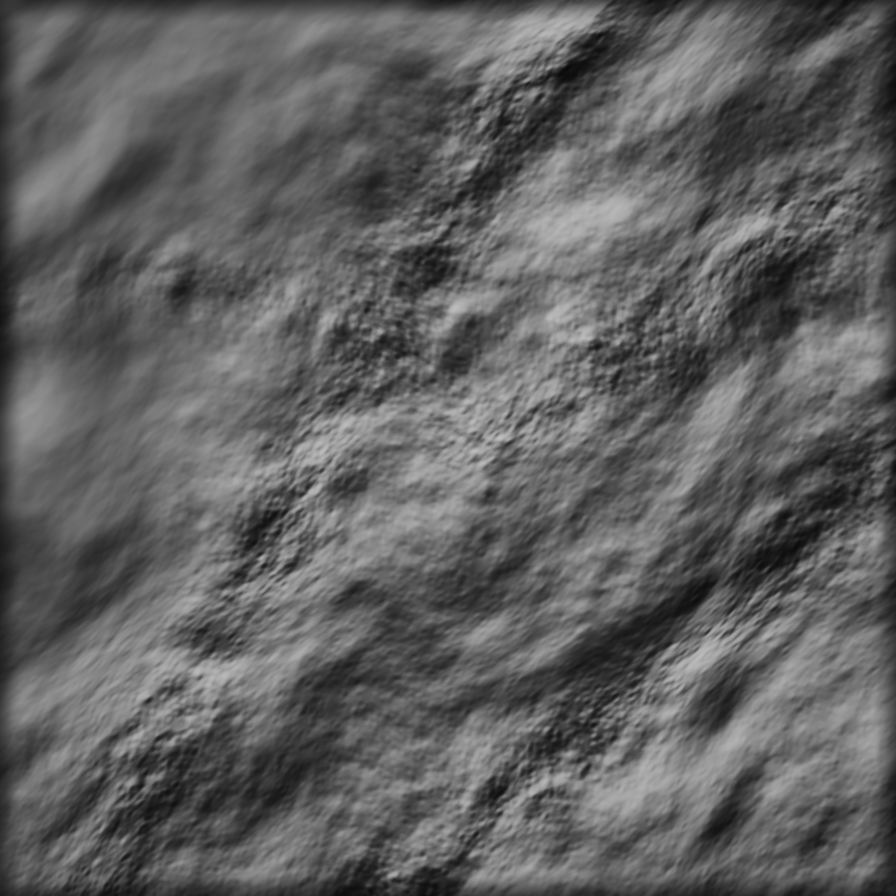
A Shadertoy shader for this texture:

```glsl
const float MEAN_GRAY = 0.39;
const float CONTRAST = 0.102;
const float BASE_CELLS = 4.6;       // cells across the canvas, first octave
const float BASE_WEIGHT = 0.68;     // share of the broadest swells
const float LACUNARITY = 1.85;
const int OCTAVES = 7;
const float BLURRED_GAIN = 0.52;    // soft stone, upper left
const float PLAIN_GAIN = 0.79;      // ordinary stone
const float CREST_GAIN = 0.98;      // gritty stone along the crests
const float CREST_WIDTH = 0.055;
const float GRAIN_ANGLE = 0.78;
const float GRAIN_STRETCH = 1.3;
const vec2 LIGHT = vec2(-0.55, 0.835);
const float EDGE_WIDTH = 0.028;
const float EDGE_SHADE = 0.38;

// Crest segments: start.xy, end.xy
const int CRESTS = 5;
const vec4 CREST[CRESTS] = vec4[CRESTS](
    vec4(0.12, 0.00, 0.36, 0.52),
    vec4(0.36, 0.52, 0.66, 1.00),
    vec4(0.45, 0.00, 0.98, 0.46),
    vec4(0.50, 0.52, 0.95, 0.76),
    vec4(0.00, 0.69, 0.46, 0.64));

vec3 hash3(vec2 cell) {
    vec3 h = fract(cell.xyx * vec3(0.1031, 0.1030, 0.0973));
    h += dot(h, h.yxz + 33.33);
    return fract((h.xxy + h.yzz) * h.zyx);
}

// Rotate into the grain and stretch along it
vec2 toGrain(vec2 v) {
    float c = cos(GRAIN_ANGLE), s = sin(GRAIN_ANGLE);
    return vec2((c * v.x + s * v.y) / GRAIN_STRETCH, c * v.y - s * v.x);
}

// Slope, along dir, of one random round bump or dent per cell
float bumpSlope(vec2 p, vec2 dir) {
    vec2 cell = floor(p);
    float slope = 0.0;
    for (int y = -1; y <= 1; y++)
    for (int x = -1; x <= 1; x++) {
        vec2 id = cell + vec2(x, y);
        vec3 rnd = hash3(id);
        vec2 d = p - id - rnd.xy;
        float falloff = max(1.0 - dot(d, d), 0.0);
        slope -= 6.0 * (2.0 * rnd.z - 1.0) * dot(d, dir) * falloff * falloff;
    }
    return slope;
}

float segmentDistance(vec2 p, vec2 a, vec2 b) {
    vec2 ab = b - a;
    float t = clamp(dot(p - a, ab) / dot(ab, ab), 0.0, 1.0);
    return length(p - a - ab * t);
}

// Layered sines that bend straight features
vec2 warp(vec2 p) {
    p += 0.018 * sin(p.yx * 9.0 + vec2(0.4, 2.1));
    return p + 0.006 * sin(p.yx * 27.0 + vec2(1.7, 0.3));
}

// Weight carried from each octave to the next finer one
float detailGain(vec2 p) {
    float crest = 0.0;
    for (int i = 0; i < CRESTS; i++) {
        float d = segmentDistance(p, CREST[i].xy, CREST[i].zw) / CREST_WIDTH;
        float strength = i == CRESTS - 1 ? 0.5 : 1.0;
        crest = max(crest, strength * exp(-d * d));
    }
    float patches = 0.5 + 0.5 * sin(p.x * 17.0 + 4.0 * sin(p.y * 11.0));
    crest *= mix(0.65, 1.0, patches);
    float focus = smoothstep(-0.26, 0.08, dot(p, vec2(0.8, -0.5)));
    float gain = mix(BLURRED_GAIN, PLAIN_GAIN, focus);
    return mix(gain, CREST_GAIN, crest);
}

void mainImage(out vec4 fragColor, in vec2 fragCoord) {
    vec2 uv = fragCoord / iResolution.xy;
    vec2 p = warp(uv);

    // Relief lit from one side, summed over octaves
    float gain = detailGain(p);
    vec2 grain = toGrain(p);
    vec2 lightDir = toGrain(LIGHT);
    float slope = 0.0, weight = 1.0, cells = BASE_CELLS;
    for (int i = 0; i < OCTAVES; i++) {
        vec2 offset = vec2(41.7, 63.1) * float(i + 1);
        float share = i == 0 ? BASE_WEIGHT : weight;
        slope += share * bumpSlope(grain * cells + offset, lightDir);
        if (i > 0) weight *= gain;
        cells *= LACUNARITY;
    }

    // Soft shoulder keeps deep shadows and highlights from clipping
    float tone = 0.36 * tanh(CONTRAST * slope / 0.36);
    float gray = MEAN_GRAY + tone;

    // Dark frame and gentle corner falloff
    vec2 border = min(uv, 1.0 - uv);
    vec2 frame = smoothstep(-0.008, EDGE_WIDTH, border);
    gray *= mix(EDGE_SHADE, 1.0, frame.x * frame.y);
    vec2 fromCenter = uv - 0.5;
    gray *= 1.04 - 0.28 * dot(fromCenter, fromCenter);

    fragColor = vec4(vec3(gray), 1.0);
}
```
